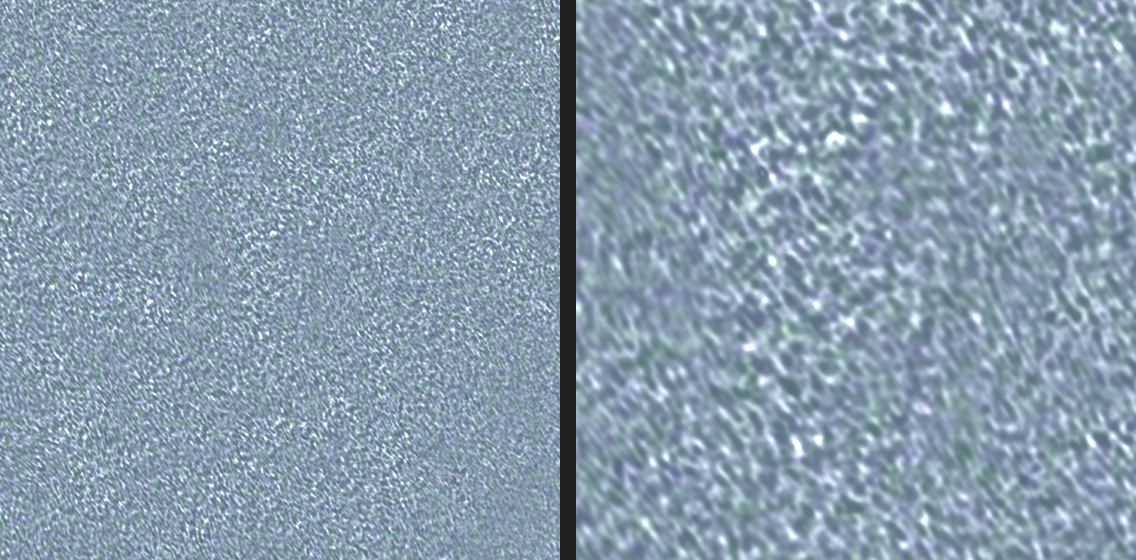
Left: the whole. Right: its middle third, enlarged.
A WebGL 1 fragment shader for this texture:

```glsl
precision highp float;
// Fine blue-grey satin grain: short slanted glints in soft, uneven patches.

#define BASE_COLOR vec3(0.540, 0.620, 0.690)
#define TINT_SHIFT vec3(0.006, -0.007, 0.016)
#define CONTRAST 0.093
#define HIGHLIGHT_SKEW 0.15
#define STREAK_ANGLE 0.93
#define STREAK_SCALE vec2(88.0, 215.0)
#define GRAIN_SCALE 185.0
#define PATCH_SCALE 9.0
#define BEND 0.012

uniform vec2 u_resolution;

// Random vector in [-1, 1] for a lattice cell
vec2 hash2(vec2 cell) {
  vec3 q = fract(cell.xyx * vec3(0.1031, 0.1030, 0.0973));
  q += dot(q, q.yzx + 33.33);
  return 2.0 * fract((q.xx + q.yz) * q.zy) - 1.0;
}

float cornerSlope(vec2 cell, vec2 local, vec2 corner) {
  return dot(hash2(cell + corner), local - corner);
}

// Gradient noise scaled to about unit variance
float noise(vec2 p) {
  vec2 cell = floor(p);
  vec2 f = fract(p);
  vec2 s = f * f * (3.0 - 2.0 * f);
  float low = mix(cornerSlope(cell, f, vec2(0.0, 0.0)),
                  cornerSlope(cell, f, vec2(1.0, 0.0)), s.x);
  float high = mix(cornerSlope(cell, f, vec2(0.0, 1.0)),
                   cornerSlope(cell, f, vec2(1.0, 1.0)), s.x);
  return 5.8 * mix(low, high, s.y);
}

// Noise stretched along a line that falls to the right
float streaks(vec2 p, float angle, vec2 scale) {
  vec2 along = vec2(cos(angle), -sin(angle));
  vec2 across = vec2(-along.y, along.x);
  return noise(vec2(dot(p, along), dot(p, across)) * scale);
}

void main() {
  vec2 uv = gl_FragCoord.xy / u_resolution;

  // Slow fields: bending of the glints, patches, calm lower right corner
  float bend = noise(uv * 7.0 + 31.7);
  float patches = 0.6 * noise(uv * PATCH_SCALE + 5.3)
                + 0.6 * noise(uv * PATCH_SCALE * 2.7 + 71.9);
  float calm = smoothstep(0.45, 0.95, uv.x - 0.8 * uv.y);
  float loose = smoothstep(0.5, 1.6, uv.x + uv.y + 0.1 * patches);

  // Two crossing sets of glints, loosened by round grain
  vec2 p = uv + BEND * 0.3 * bend * vec2(sin(STREAK_ANGLE), cos(STREAK_ANGLE));
  float glints = 0.80 * streaks(p, STREAK_ANGLE, STREAK_SCALE)
               + 0.60 * streaks(p + 3.1, STREAK_ANGLE + 0.14, STREAK_SCALE * vec2(1.35, 0.82));
  float grain = 0.8 * noise(uv * GRAIN_SCALE + 17.3)
              + 0.6 * noise(uv.yx * GRAIN_SCALE * 0.57 + 143.1);
  float share = mix(0.93, 0.70, loose);
  float relief = share * glints + sqrt(1.0 - share * share) * grain;

  // Tone with brighter, rarer highlights
  float strength = clamp(1.0 + 0.18 * patches, 0.6, 1.5) * mix(1.03, 0.62, calm);
  relief *= strength;
  float tone = CONTRAST * (relief + HIGHLIGHT_SKEW * (relief * relief - 1.0));
  tone += 0.010 * noise(uv * 34.0 + 211.0) + 0.006 * patches;

  // Faint drift between violet blue and green grey
  float tint = 0.8 * noise(uv * 95.0 + 53.0) + 0.6 * noise(uv * 38.0 + 89.0);
  vec3 color = BASE_COLOR + tone + TINT_SHIFT * tint;
  gl_FragColor = vec4(clamp(color, 0.0, 1.0), 1.0);
}
```
